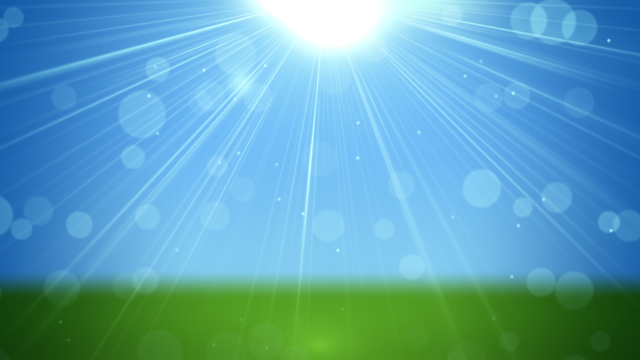
Write a WebGL 1 fragment shader that draws this background.

```glsl
precision highp float;
// A bright sun at the top edge sends thin rays over a blue sky and a blurred meadow.
// Rays are random spokes in angular cells; soft discs and sparkles are jittered
// grid cells. All light is screened over a sky and grass gradient.

uniform vec2 u_resolution;

#define SUN_POS vec2(0.015, 1.01)
#define HORIZON 0.21
#define HORIZON_BLUR 0.045
#define RAY_STRENGTH 0.85
#define RAY_FALLOFF 1.1
#define DISC_STRENGTH 0.33
#define DISC_DENSITY 0.58
#define SPARKLE_DENSITY 0.13
#define LIGHT_TINT vec3(0.52, 0.93, 0.96)

float hash1(float n) {
  n = fract(n * 0.1031);
  n *= n + 33.33;
  return fract(n * (n + n));
}

vec3 hash3(vec2 cell) {
  vec3 q = fract(cell.xyx * vec3(0.1031, 0.103, 0.0973));
  q += dot(q, q.yxz + 33.33);
  return fract((q.xxy + q.yzz) * q.zyx);
}

float noise1(float x) {
  float f = fract(x);
  return mix(hash1(floor(x)), hash1(floor(x) + 1.0), f * f * (3.0 - 2.0 * f));
}

vec3 screen(vec3 base, vec3 light) {
  return 1.0 - (1.0 - base) * (1.0 - clamp(light, 0.0, 1.0));
}

// Sky and meadow, both darker towards the sides
vec3 landscape(vec2 p) {
  float side = smoothstep(0.32, 1.05, length(vec2(p.x, (p.y - 0.42) * 0.8)));
  vec3 sky = mix(vec3(0.50, 0.79, 0.94), vec3(0.36, 0.67, 0.96),
                 smoothstep(HORIZON, 0.7, p.y));
  sky = mix(sky, vec3(0.06, 0.33, 0.64), side);
  vec3 grass = mix(vec3(0.30, 0.59, 0.11), vec3(0.05, 0.23, 0.03),
                   smoothstep(0.2, 1.0, abs(p.x)));
  grass *= mix(0.9, 1.0, smoothstep(0.0, 0.14, p.y));
  grass += vec3(0.16, 0.22, 0.08) * exp(-length((p - vec2(0.0, 0.04)) * vec2(9.0, 16.0)));
  float skyMask = smoothstep(HORIZON - HORIZON_BLUR, HORIZON + HORIZON_BLUR, p.y);
  return mix(grass, sky, skyMask);
}

// Spokes in three angular densities, gathered into uneven bundles
float sunRays(vec2 p, float pixel) {
  vec2 d = p - SUN_POS;
  float r = length(d);
  float angle = atan(d.x, -d.y);
  float bundle = smoothstep(0.2, 0.8, noise1(angle * 8.0 + 71.0));
  float light = 0.16 * noise1(angle * 15.0 + 40.0) * bundle;
  for (int i = 0; i < 3; i++) {
    float layer = float(i);
    float freq = 9.0 + 9.0 * layer;
    float a = angle * freq + 100.0;
    float id = floor(a) + 211.0 * layer;
    float center = mix(0.3, 0.7, hash1(id + 3.7));
    float width = mix(0.06, 0.2, hash1(id + 17.3)) + pixel * freq / max(r, 0.05);
    float offset = abs(fract(a) - center);
    float spoke = 1.0 - smoothstep(0.0, width, offset);
    spoke += 0.25 * (1.0 - smoothstep(0.0, 0.3, offset));
    float start = 0.3 * hash1(id + 53.3);
    float reach = mix(0.45, 1.6, hash1(id + 29.1));
    float power = hash1(id + 41.9);
    light += spoke * power * power * mix(0.35, 1.0, bundle)
           * smoothstep(start, start + 0.2, r) * (1.0 - smoothstep(reach * 0.4, reach, r));
  }
  return light * exp(-RAY_FALLOFF * r);
}

// Translucent discs, one possible disc per cell
float softDiscs(vec2 p, float size, float seed, float pixel) {
  vec2 g = p / size + seed;
  vec3 rnd = hash3(floor(g) + seed * 7.0);
  vec3 look = hash3(floor(g) + 61.0 + seed);
  float radius = mix(0.15, 0.29, look.x * look.x);
  vec2 center = 0.5 + (rnd.xy - 0.5) * (0.96 - 2.0 * radius);
  float dist = length(fract(g) - center);
  float edge = 0.012 + pixel / size;
  float disc = 1.0 - smoothstep(radius - edge, radius + edge, dist);
  return disc * step(rnd.z, DISC_DENSITY) * mix(0.3, 1.0, look.y)
       * (0.85 + 0.15 * dist / radius);
}

float sparkles(vec2 p, float pixel) {
  vec2 g = p / 0.085 + 9.0;
  vec3 rnd = hash3(floor(g) + 23.0);
  float dist = length(fract(g) - mix(vec2(0.2), vec2(0.8), rnd.xy)) * 0.085;
  float spot = 1.0 - smoothstep(0.001, 0.0045 + pixel, dist);
  return spot * step(rnd.z, SPARKLE_DENSITY) * (0.4 + 4.0 * rnd.z);
}

// Soft lopsided core, wide halo and two smaller flares
vec3 sunGlow(vec2 p) {
  vec2 d = p - SUN_POS;
  vec2 mainLobe = (p - vec2(0.04, 0.96)) * vec2(8.0, 10.0);
  vec2 sideLobe = (p - vec2(-0.09, 1.02)) * vec2(8.0, 14.0);
  vec3 light = vec3(1.0, 1.1, 1.1) * 1.3 * exp(-dot(mainLobe, mainLobe));
  light += vec3(0.9, 1.0, 1.0) * exp(-dot(sideLobe, sideLobe));
  light += vec3(0.26, 0.46, 0.46) * exp(-dot(d, d) * 11.0);
  light += vec3(0.16, 0.26, 0.22) * exp(-dot(d, d) * 3.0);
  vec2 flare = (p - vec2(0.31, 1.0)) * vec2(6.0, 14.0);
  light += vec3(0.4, 0.55, 0.4) * exp(-dot(flare, flare));
  vec2 spot = (p - vec2(-0.22, 0.77)) * 28.0;
  return light + LIGHT_TINT * 0.6 * exp(-dot(spot, spot));
}

void main() {
  float pixel = 1.0 / u_resolution.y;
  vec2 p = (gl_FragCoord.xy - vec2(0.5 * u_resolution.x, 0.0)) * pixel;
  float meadowFade = mix(0.2, 1.0, smoothstep(0.12, 0.28, p.y));

  vec3 color = landscape(p);
  float discs = softDiscs(p, 0.18, 5.3, pixel) + softDiscs(p, 0.23, 12.6, pixel);
  color = screen(color, LIGHT_TINT * discs * DISC_STRENGTH * meadowFade);
  vec3 rayTint = mix(vec3(0.5, 0.8, 0.25), LIGHT_TINT, meadowFade);
  color = screen(color, rayTint * sunRays(p, pixel) * RAY_STRENGTH);
  color = screen(color, LIGHT_TINT * sparkles(p, pixel) * meadowFade);
  gl_FragColor = vec4(screen(color, sunGlow(p)), 1.0);
}
```
